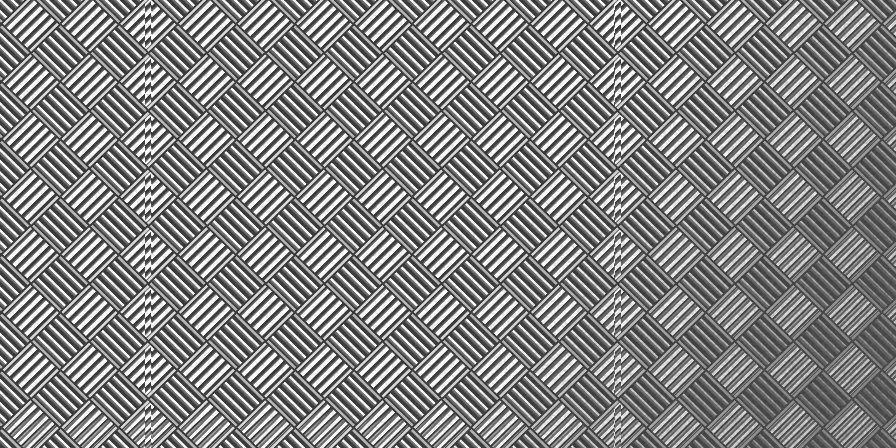
Write a WebGL 1 fragment shader that draws this texture.

```glsl
precision highp float;
// Brushed metal basket weave: diagonal blocks of ribs that alternate in direction.
uniform vec2 u_resolution;

// Lengths are in canvas heights, rib and rim sizes in fractions of their cell.
const vec2 PITCH = vec2(0.131, 0.1287);
const vec2 ORIGIN = vec2(0.3307, 0.56);
const float RIBS = 4.0;
const float INSET = 0.1;
const float LIT_WIDTH = 0.24;
const float DIM_WIDTH = 0.14;
const float GROOVE = 0.012;
const float END_SHADE = 0.03;
const float RIM_POS = 0.045;
const float RIM_WIDTH = 0.03;
const float SEAM_REPEATS = 8.0;
const float SEAM_WIDTH = 0.007;
const float GRAIN_CELLS = 260.0;
const float GRAIN = 0.16;

const float SHADOW = 0.23;
const float FLANK = 0.45;
const float WORN_BASE = 0.33;
const float RIM_LIT = 0.85;
const float RIM_DIM = 0.72;
const float SHINE = 0.98;
const float WORN_LIT = 0.74;
const float WORN_DIM = 0.50;

float hash(vec2 p) {
  vec3 q = fract(vec3(p.xyx) * 0.1031);
  q += dot(q, q.yzx + 33.33);
  return fract((q.x + q.y) * q.z);
}

float noise(vec2 p) {
  vec2 i = floor(p);
  vec2 f = fract(p);
  f = f * f * (3.0 - 2.0 * f);
  return mix(mix(hash(i), hash(i + vec2(1.0, 0.0)), f.x),
             mix(hash(i + vec2(0.0, 1.0)), hash(i + 1.0), f.x), f.y);
}

// Soft line of a given half width around zero.
float line(float d, float halfWidth, float soft) {
  return 1.0 - smoothstep(halfWidth - soft, halfWidth + soft, abs(d));
}

void main() {
  vec2 p = gl_FragCoord.xy / u_resolution.y;
  float blockSoft = 0.7 / (u_resolution.y * PITCH.y);
  float ribScale = RIBS / (1.0 - 2.0 * INSET);
  float ribSoft = max(blockSoft * ribScale, 0.06);

  // Checkerboard turned by 45 degrees
  vec2 q = (p - ORIGIN) / PITCH;
  vec2 r = vec2(q.x + q.y, q.x - q.y) + 0.5;
  vec2 cell = floor(r);
  vec2 f = fract(r);
  float lit = 1.0 - mod(cell.x + cell.y, 2.0);
  float across = mix(f.x, f.y, lit);
  float along = mix(f.y, f.x, lit);
  float sideGap = min(across, 1.0 - across);
  float endGap = min(along, 1.0 - along);

  // Wear toward the lower right, and finer ribs there and along the bottom
  float worn = smoothstep(1.35, 2.6, p.x + 0.6 * (1.0 - p.y));
  float split = lit * max(worn, 0.7 * (1.0 - smoothstep(0.03, 0.1, p.y)));

  // Narrow vertical seams where the lit ribs are out of step
  float period = SEAM_REPEATS * PITCH.x;
  float seamX = mod(p.x - ORIGIN.x + 0.5 * period, period) - 0.5 * period;
  float jog = lit * line(seamX, SEAM_WIDTH, 0.5 / u_resolution.y);

  // Ribs with a bright ridge and a grey flank on one side
  float d = fract((across - INSET) * ribScale + 0.5 * jog) - 0.5;
  float slope = 1.0 - smoothstep(0.1, 0.4, abs(d + 0.15));
  float tone = mix(mix(SHADOW, FLANK, slope), WORN_BASE, 0.6 * worn);
  float width = mix(DIM_WIDTH, LIT_WIDTH, lit) * (1.0 - 0.4 * max(worn, split));
  float shine = mix(SHINE, mix(WORN_DIM, WORN_LIT, lit), worn);
  float ridge = line(d, width, ribSoft);
  ridge = max(ridge, 0.75 * split * line(0.5 - abs(d), 0.1, ribSoft));
  ridge *= smoothstep(INSET - blockSoft, INSET + blockSoft, sideGap);
  tone = mix(tone, shine, ridge);

  // One light rim beside the ribs, dark where they pass under the next block
  float rim = line(sideGap - RIM_POS, RIM_WIDTH, blockSoft);
  float rimTone = mix(mix(RIM_DIM, RIM_LIT, lit), WORN_DIM, worn);
  tone = mix(tone, rimTone, rim);
  float groove = max(line(sideGap, GROOVE, blockSoft), line(endGap, END_SHADE, blockSoft));
  tone = mix(tone, SHADOW + 0.06 * worn, groove);

  // Grain, stronger on the bright parts
  float grain = noise(p * GRAIN_CELLS) - 0.5;
  tone += GRAIN * grain * mix(0.3, 1.0, ridge);

  gl_FragColor = vec4(vec3(clamp(tone, 0.0, 1.0)), 1.0);
}
```
